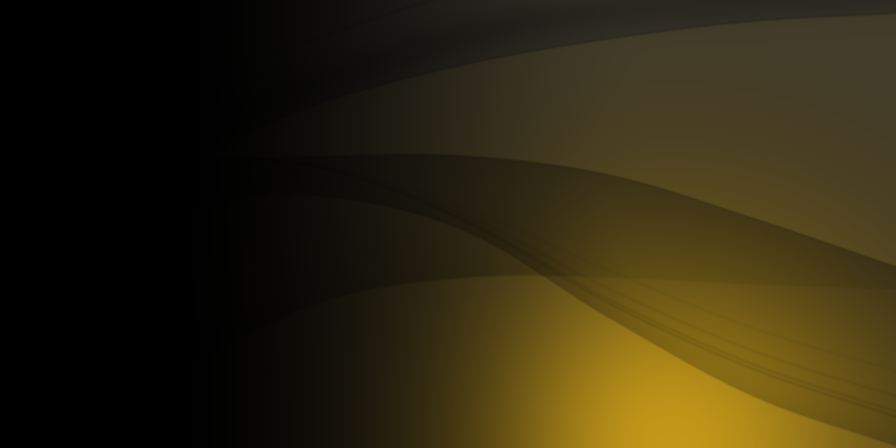
Reproduce this background procedurally as a Shadertoy shader.

```glsl
// Dark translucent waves sweeping over a golden glow that fades to black on the left.
#define NEUTRAL vec3(0.255, 0.238, 0.190)
#define OLIVE vec3(0.265, 0.212, 0.060)
#define GOLD vec3(0.50, 0.385, 0.035)
#define GLOW_CENTER vec2(1.5, 0.0)
#define GLOW_FALLOFF 4.8
#define TINT_FALLOFF 1.3
#define FADE_START 0.37
#define FADE_END 1.46
#define KNOT_START 0.4
#define KNOT_STEP 0.32
#define STRANDS 4
#define EDGE_SOFTNESS 0.004

// Smooth height profile through six evenly spaced knots (Catmull-Rom).
float curve(float x, float k[6]) {
    float t = clamp((x - KNOT_START) / KNOT_STEP, 0.0, 5.0);
    int i = min(int(t), 4);
    float f = t - float(i);
    float a = k[i], b = k[i + 1];
    float before = i > 0 ? k[i - 1] : 2.0 * a - b;
    float after = i < 4 ? k[i + 2] : 2.0 * b - a;
    float m = 0.5 * (b - before), n = 0.5 * (after - a);
    return a + f * (m + f * (3.0 * (b - a) - 2.0 * m - n
             + f * (2.0 * (a - b) + m + n)));
}

// Antialiased mask for the positive side of an edge.
float inside(float d) {
    float soft = max(EDGE_SOFTNESS, 0.75 / iResolution.y);
    return smoothstep(-soft, soft, d);
}

// Shadow that is densest at its edge and thins out with depth.
float veil(float d, float spread) {
    return inside(d) * exp(-max(d, 0.0) / spread);
}

float streak(float d, float width) {
    float q = d / width;
    return exp(-q * q);
}

// Light behind the waves: a warm core in a neutral haze.
vec3 backdrop(vec2 p) {
    vec2 q = (p - GLOW_CENTER) * vec2(1.0, 1.1);
    float d2 = dot(q, q);
    vec3 haze = mix(NEUTRAL, OLIVE, exp(-TINT_FALLOFF * d2));
    vec3 light = haze + GOLD * exp(-GLOW_FALLOFF * d2);
    return light * smoothstep(FADE_START, FADE_END, p.x);
}

void mainImage(out vec4 fragColor, in vec2 fragCoord) {
    vec2 p = fragCoord / iResolution.y;
    p.x *= 2.0 * iResolution.y / iResolution.x;
    float x = p.x, y = p.y;

    // Wave edges, from the top down
    float crest  = curve(x, float[6](0.72, 0.84, 0.94, 1.00, 1.03, 1.05));
    float upper  = curve(x, float[6](0.64, 0.771, 0.857, 0.914, 0.953, 0.971));
    float middle = curve(x, float[6](0.641, 0.651, 0.651, 0.609, 0.513, 0.404));
    float inner  = curve(x, float[6](0.654, 0.630, 0.536, 0.396, 0.268, 0.172));
    float outer  = curve(x, float[6](0.654, 0.625, 0.505, 0.323, 0.177, 0.070));
    float ribbon = curve(x, float[6](0.542, 0.560, 0.482, 0.289, 0.115, 0.003));
    float lower  = curve(x, float[6](0.172, 0.326, 0.380, 0.380, 0.365, 0.354));

    float shade = 1.0;

    // Upper gray sheet with soft folds
    float roof = inside(y - upper);
    shade *= 1.0 - 0.18 * roof;
    shade *= 1.0 - 0.20 * streak(y - crest + 0.02, 0.05);
    shade *= 1.0 - 0.16 * streak(y - upper, 0.003);
    shade *= 1.0 - 0.12 * streak(y - crest - 0.08, 0.004);

    // Central sheet between the middle edge and the ribbon
    float sheet = inside(middle - y) * inside(y - ribbon);
    shade *= 1.0 - sheet * (0.08 + 0.17 * exp(-max(middle - y, 0.0) / 0.2));
    shade *= 1.0 - 0.15 * sheet * veil(y - ribbon, 0.07);
    shade *= 1.0 - 0.14 * streak(y - middle, 0.003);

    // Low sheet, fainter where it passes behind the ribbon
    float lowDensity = mix(0.25, 0.07, smoothstep(1.1, 1.4, x));
    shade *= 1.0 - lowDensity * inside(middle - y) * veil(y - lower, 0.22);

    // Fine strands running along the ribbon
    for (int i = 0; i < STRANDS; i++) {
        float s = float(i) / float(STRANDS - 1);
        float along = mix(outer, inner, s * s);
        shade *= 1.0 - mix(0.09, 0.04, s) * streak(y - along, 0.004);
        float fold = mix(upper, crest, (float(i) + 0.5) / float(STRANDS));
        shade *= 1.0 - 0.04 * streak(y - fold, 0.01);
    }

    // The upper sheet drains the warmth from the light
    vec3 color = backdrop(p) * shade;
    float gray = dot(color, vec3(0.3, 0.6, 0.1));
    color = mix(color, vec3(gray), 0.35 * roof);
    fragColor = vec4(color, 1.0);
}
```
